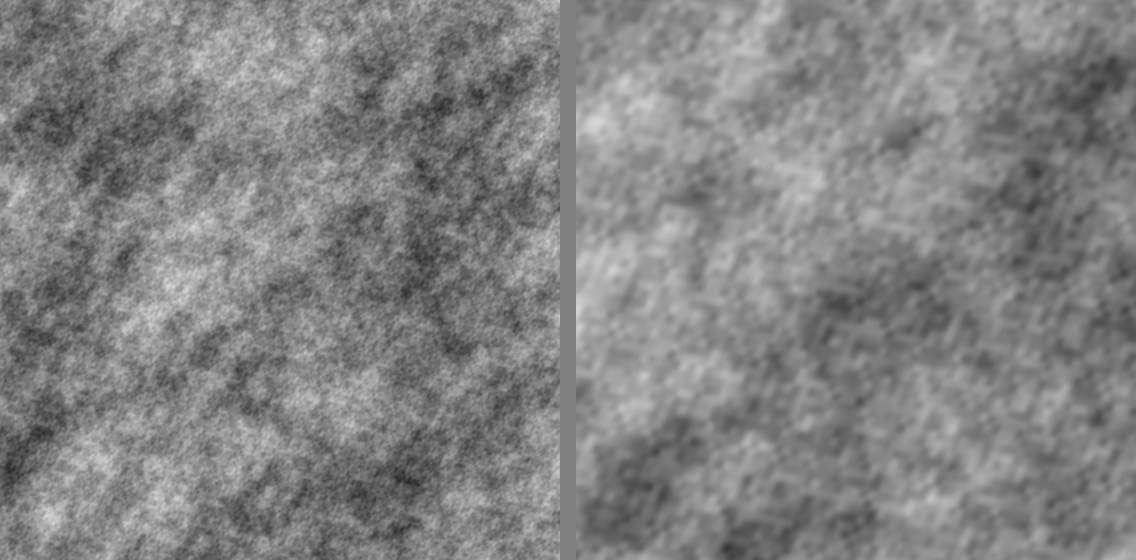
Left: the whole. Right: its middle third, enlarged.
A Shadertoy shader for this texture:

```glsl
// Cloudy grey grain: soft dark and light patches covered in fine mottling.
// Seven octaves of smooth value noise are summed with nearly equal strength,
// on a tilted, slightly stretched lattice that gives faint diagonal streaks.

const float MEAN_GREY = 0.521;
const float BASE_STRENGTH = 0.222;
const float OCTAVE_GAIN = 0.94;
const float BASE_CELLS = 3.1;
const float STREAK_ANGLE = 0.72;
const vec2 STREAK_STRETCH = vec2(0.88, 1.12);
const int OCTAVES = 7;

float hash(vec2 cell) {
    return fract(sin(dot(cell, vec2(127.1, 311.7))) * 43758.5453);
}

mat2 rotation(float angle) {
    float c = cos(angle), s = sin(angle);
    return mat2(c, -s, s, c);
}

// Smoothly interpolated lattice noise, centred on zero
float valueNoise(vec2 p) {
    vec2 cell = floor(p);
    vec2 f = fract(p);
    vec2 blend = f * f * (3.0 - 2.0 * f);
    float low = mix(hash(cell), hash(cell + vec2(1.0, 0.0)), blend.x);
    float high = mix(hash(cell + vec2(0.0, 1.0)), hash(cell + vec2(1.0, 1.0)), blend.x);
    return mix(low, high, blend.y) - 0.5;
}

// Sum of octaves; each one is shifted and turned a little from the last
float cloudGrain(vec2 p, float strength, float gain) {
    mat2 turn = rotation(0.09);
    float total = 0.0;
    for (int i = 0; i < OCTAVES; i++) {
        total += strength * valueNoise(p);
        p = 2.0 * (turn * p) + vec2(17.3, 9.7);
        strength *= gain;
    }
    return total;
}

void mainImage(out vec4 fragColor, in vec2 fragCoord) {
    vec2 uv = fragCoord / iResolution.y;

    // Lay the lattice along the diagonal streaks
    vec2 p = rotation(STREAK_ANGLE) * (uv - 0.5) * STREAK_STRETCH * BASE_CELLS;

    float grey = MEAN_GREY + cloudGrain(p + 23.4, BASE_STRENGTH, OCTAVE_GAIN);
    fragColor = vec4(vec3(clamp(grey, 0.0, 1.0)), 1.0);
}
```
